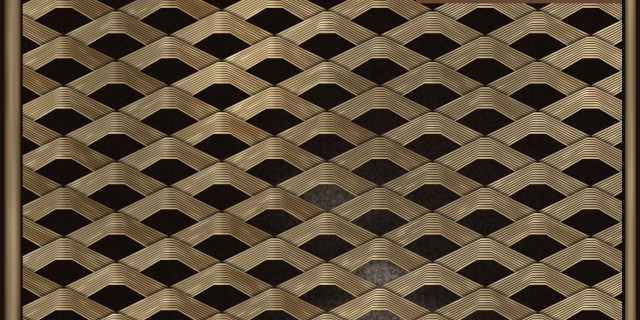
This pattern is drawn by a Shadertoy shader. Its source:

```glsl
// Brass lattice of ribbed, overlapping chevrons over dark diamond openings, in a thin frame.

const vec2 HALF_CELL = vec2(0.1646, 0.0787);
const vec2 LATTICE_ORIGIN = vec2(1.0225, 0.5766);
const float RIB_COUNT = 9.0;
const int SAMPLES = 3;

const vec3 DARK = vec3(0.075, 0.05, 0.04);
const vec3 GROOVE = vec3(0.25, 0.18, 0.11);
const vec3 BRONZE = vec3(0.45, 0.34, 0.20);
const vec3 BRASS = vec3(0.65, 0.57, 0.43);
const vec3 SHINE = vec3(0.84, 0.77, 0.62);

float hash(vec2 p) {
    return fract(sin(dot(p, vec2(127.1, 311.7))) * 43758.5453);
}

float noise(vec2 p) {
    vec2 i = floor(p), f = fract(p);
    f = f * f * (3.0 - 2.0 * f);
    return mix(mix(hash(i), hash(i + vec2(1, 0)), f.x),
               mix(hash(i + vec2(0, 1)), hash(i + vec2(1, 1)), f.x), f.y);
}

float glow(vec2 p, vec2 center, vec2 radius) {
    vec2 d = (p - center) / radius;
    return exp(-dot(d, d));
}

// Diamond tiling: xy is the position in the cell (|x| + |y| < 1), zw its index
vec4 diamondCell(vec2 p) {
    vec2 q = (p - LATTICE_ORIGIN) / HALF_CELL;
    vec2 diagonal = vec2(q.x + q.y, q.x - q.y);
    vec2 id = floor(diagonal * 0.5 + 0.5);
    vec2 d = diagonal - 2.0 * id;
    return vec4(0.5 * (d.x + d.y), 0.5 * (d.x - d.y), id);
}

// 0 at the crest and 1 at the inner rim; the peak is blunt and arms steepen inward
float chevronDepth(vec2 local) {
    float blunt = 0.06 + 0.10 * (1.0 - local.y);
    float arm = max(abs(local.x), blunt);
    return (1.0 - local.y - arm) / (0.75 + 0.22 * arm);
}

// Dark floor with fine grain and reflected light
vec3 openingColor(vec2 p) {
    float grain = noise(p * 180.0);
    float light = 0.42 * glow(p, vec2(1.19, 0.14), vec2(0.10, 0.05))
                + 0.20 * glow(p, vec2(1.03, 0.37), vec2(0.12, 0.08))
                + 0.30 * glow(p, vec2(1.20, 0.00), vec2(0.22, 0.06))
                + 0.06 * glow(p, vec2(1.25, 0.35), vec2(0.40, 0.35));
    return DARK * (0.8 + 0.5 * grain) + vec3(0.9, 0.88, 0.8) * light * (0.5 + 0.6 * grain);
}

// Ribs run along both arms of the chevron
vec3 bandColor(vec2 p, vec2 local, vec2 id, float depth) {
    float arm = abs(local.x);
    float rib = depth * RIB_COUNT;
    float ridge = 1.0 - abs(2.0 * fract(rib) - 1.0);
    float side = smoothstep(-0.08, 0.08, local.x);
    float cool = smoothstep(0.6, 1.5, p.x);
    float streak = noise(vec2(local.x * 4.0, floor(rib) * 0.6) + 17.0 * hash(id));
    float polish = smoothstep(0.62, 0.9, streak) * (1.0 - side * 0.6);
    float facing = mix(0.92, mix(0.3, 0.55, cool), side) + 0.45 * (hash(id + 4.0) - 0.5);
    vec3 metal = mix(BRONZE, BRASS, clamp(facing + 0.4 * (streak - 0.5), 0.0, 1.0));
    metal = mix(metal, SHINE, 0.55 * polish + 0.25 * (1.0 - smoothstep(0.08, 0.25, arm)));

    // Cooler light toward the right
    float gray = dot(metal, vec3(0.35, 0.5, 0.15));
    metal = mix(metal, gray * vec3(1.06, 1.0, 0.9), 0.25 * cool);
    vec3 groove = mix(GROOVE, metal, 0.45 * (1.0 - side) * (1.0 - cool));
    vec3 col = mix(groove, metal * 1.12, smoothstep(0.12, 0.55, ridge));

    // Thin shadow under the next chevron, and slow drift of the lighting
    float overlap = 1.0 - arm + local.y;
    col *= mix(0.5, 1.0, smoothstep(0.0, 0.17, overlap));
    col *= 0.82 + 0.36 * noise(p * 2.6 + 3.0);
    return mix(col, SHINE, 0.45 * smoothstep(0.91, 0.95, depth));
}

vec3 latticeColor(vec2 p) {
    vec4 cell = diamondCell(p);
    float depth = chevronDepth(cell.xy);
    if (depth < 0.0 || depth > 1.0) return openingColor(p);
    return bandColor(p, cell.xy, cell.zw, depth);
}

// Rounded vertical bar between two x positions
vec3 barColor(vec2 p, float left, float right) {
    float t = (p.x - left) / (right - left);
    float worn = noise(vec2(p.x * 90.0, p.y * 7.0));
    return mix(GROOVE, BRASS, sin(3.14159 * t) * 0.85) * (0.9 + 0.25 * worn);
}

vec3 sceneColor(vec2 p) {
    if (p.x < 0.014 || p.x > 1.988) return DARK * 1.3;
    if (p.x < 0.065) return barColor(p, 0.014, 0.065);
    if (p.x > 1.953) return barColor(p, 1.953, 1.988);
    if (p.x < 0.071 || p.x > 1.944) return DARK;
    if (p.y > 0.99 && p.x > 1.3) return vec3(0.40, 0.28, 0.20);
    return latticeColor(p);
}

void mainImage(out vec4 fragColor, in vec2 fragCoord) {
    vec3 sum = vec3(0.0);
    for (int j = 0; j < SAMPLES; j++)
        for (int i = 0; i < SAMPLES; i++) {
            vec2 offset = (vec2(i, j) + 0.5) / float(SAMPLES) - 0.5;
            sum += sceneColor((fragCoord + offset) / iResolution.y);
        }
    fragColor = vec4(sum / float(SAMPLES * SAMPLES), 1.0);
}
```
